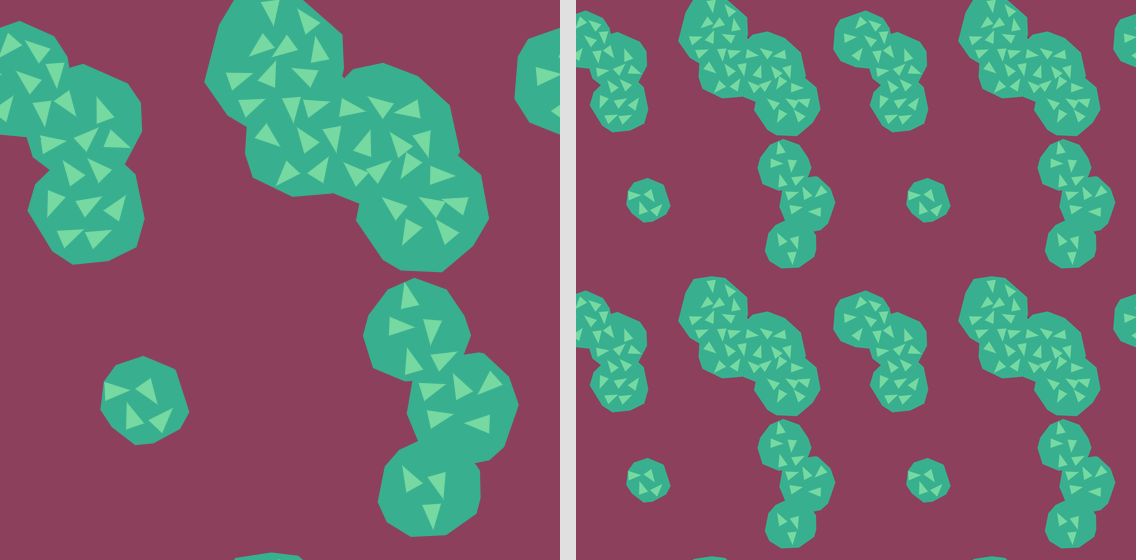
Left, the tile; right, the same tile 2 across and 2 down.
Reproduce this background procedurally as a Shadertoy shader.

```glsl
// Faceted green islands scattered with pale triangles on a plum ground, tiling in both directions.

const float TAU = 6.2831853;

// Integer hash: two values in 0..1 per cell.
vec2 hash2(ivec2 id) {
    uvec2 v = uvec2(id) * 1664525u + 1013904223u;
    v.x += v.y * 1664525u;
    v.y += v.x * 1664525u;
    v ^= v >> 16u;
    v.x += v.y * 1664525u;
    v.y += v.x * 1664525u;
    v ^= v >> 16u;
    return vec2(v >> 8u) / 16777216.0;
}

vec2 direction(float angle) {
    return vec2(cos(angle), sin(angle));
}

// Irregular convex polygon: the intersection of jittered half planes.
float facetedLobe(vec2 p, float radius, int seed) {
    float d = -1.0;
    for (int i = 0; i < 11; i++) {
        vec2 h = hash2(ivec2(i, seed));
        vec2 normal = direction((float(i) + 0.6 * h.x) * TAU / 11.0);
        d = max(d, dot(p, normal) - radius * mix(0.94, 1.06, h.y));
    }
    return d;
}

// Four islands, each a zigzag chain of overlapping lobes on the wrapped canvas.
float islands(vec2 p) {
    float d = 1.0;
    for (int k = 0; k < 4; k++) {
        float size = float(k), column = float(k & 1), row = float(k >> 1);
        vec2 centre = vec2(0.29 + 0.5 * column - 0.17 * row, 0.27 + 0.49 * row);
        vec2 axis = direction(1.2 + 0.45 * size);
        vec2 side = vec2(-axis.y, axis.x);
        int lobes = k == 0 ? 1 : 3 + k / 3;
        for (int j = 0; j < lobes; j++) {
            int seed = 40 + k * 8 + j;
            float along = (float(j) - 0.5 * float(lobes - 1)) * (0.15 - 0.01 * size);
            float across = 0.07 * (0.5 - float(j & 1));
            float radius = (0.08 + 0.013 * size) * mix(0.94, 1.06, hash2(ivec2(seed, 7)).x);
            vec2 q = fract(p - centre - axis * along - side * across + 0.5) - 0.5;
            d = min(d, facetedLobe(q, radius, seed));
        }
    }
    return d;
}

// Isosceles triangle with its tip along +x.
float triangle(vec2 p) {
    return max(-p.x - 0.02, dot(vec2(p.x, abs(p.y)), vec2(0.347, 0.938)) - 0.009);
}

// Nearest triangle of a staggered, jittered grid: distance, then its centre.
vec3 nearestTriangle(vec2 p) {
    const float CELLS = 18.0;
    vec3 nearest = vec3(1.0);
    for (int y = -1; y <= 1; y++)
    for (int x = -1; x <= 1; x++) {
        vec2 cell = floor(p * CELLS) + vec2(x, y);
        ivec2 id = ivec2(mod(cell, CELLS));
        float stagger = 0.5 * float(id.y & 1) - 0.25;
        vec2 jitter = 0.3 * (hash2(id + 100) - 0.5);
        vec2 centre = (cell + 0.5 + vec2(stagger, 0.0) + jitter) / CELLS;
        vec2 turn = direction(TAU * hash2(id + 200).x);
        vec2 q = p - centre;
        float d = triangle(vec2(dot(q, turn), dot(q, vec2(-turn.y, turn.x))));
        if (d < nearest.x) nearest = vec3(d, centre);
    }
    return nearest;
}

void mainImage(out vec4 fragColor, in vec2 fragCoord) {
    vec2 p = fragCoord / iResolution.xy;
    float edge = 0.7 / iResolution.y;

    vec3 plum = vec3(0.55, 0.25, 0.36);
    vec3 green = vec3(0.22, 0.69, 0.56);
    vec3 mint = vec3(0.46, 0.85, 0.63);

    float land = islands(p);
    vec3 color = mix(green, plum, smoothstep(-edge, edge, land));

    // Keep only triangles that lie wholly inside an island.
    if (land < 0.0) {
        vec3 mark = nearestTriangle(p);
        if (mark.x < edge && islands(mark.yz) < -0.023)
            color = mix(mint, color, smoothstep(-edge, edge, mark.x));
    }
    fragColor = vec4(color, 1.0);
}
```
